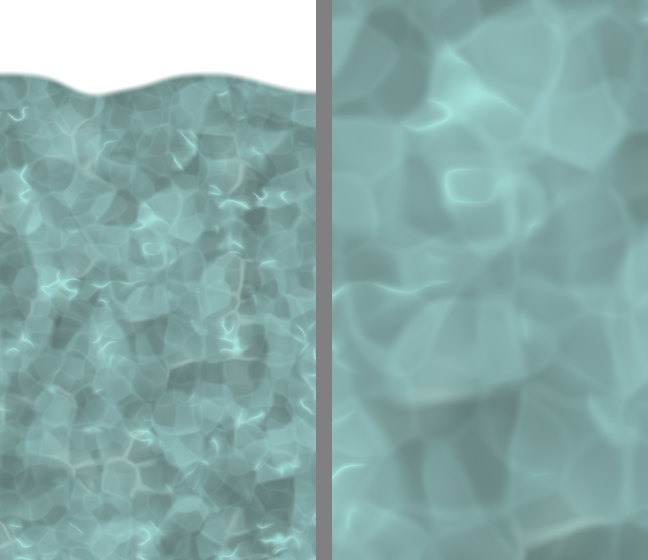
Left, the full canvas; right, a detail of the centre.
Reproduce this texture procedurally as a Shadertoy shader.

```glsl
// Murky teal water: soft overlapping cells with pale seams and glints under a wavy white edge.

const vec3 DEEP  = vec3(0.34, 0.425, 0.415);
const vec3 TEAL  = vec3(0.58, 0.765, 0.755);
const vec3 GLINT = vec3(0.68, 0.93, 0.90);
const vec3 HAZE  = vec3(0.66, 0.79, 0.765);
const vec3 SKY   = vec3(1.0);

vec2 hash2(vec2 p) {
    vec2 q = vec2(dot(p, vec2(127.1, 311.7)), dot(p, vec2(269.5, 183.3)));
    return fract(sin(q) * 43758.545);
}

vec2 gradientAt(vec2 cell) {
    float angle = 6.2832 * hash2(cell).x;
    return vec2(cos(angle), sin(angle));
}

// Gradient noise, about -0.7 to 0.7
float gradientNoise(vec2 p) {
    vec2 i = floor(p), f = p - i;
    vec2 u = f * f * f * (f * (f * 6.0 - 15.0) + 10.0);
    vec2 e = vec2(0.0, 1.0);
    float a = dot(gradientAt(i), f);
    float b = dot(gradientAt(i + e.yx), f - e.yx);
    float c = dot(gradientAt(i + e.xy), f - e.xy);
    float d = dot(gradientAt(i + e.yy), f - e.yy);
    return mix(mix(a, b, u.x), mix(c, d, u.x), u.y);
}

float fbm(vec2 p, int octaves) {
    float sum = 0.0, amplitude = 1.0;
    for (int i = 0; i < octaves; i++) {
        sum += amplitude * gradientNoise(p);
        p = 2.03 * p + 17.3;
        amplitude *= 0.5;
    }
    return sum;
}

vec2 warp(vec2 p, float frequency, float amount) {
    return p + amount * vec2(fbm(p * frequency, 2), fbm(p * frequency + 41.7, 2));
}

// Soft Voronoi cells: x = blended cell shade (-0.5 to 0.5), y = seam strength
vec2 softCells(vec2 p, float sharpness, float seamWidth) {
    vec2 home = floor(p);
    float nearest = 9.0, second = 9.0, total = 0.0, shade = 0.0;
    for (int y = -1; y <= 1; y++)
    for (int x = -1; x <= 1; x++) {
        vec2 cell = home + vec2(x, y);
        vec2 away = p - cell - 0.1 - 0.8 * hash2(cell);
        float d = length(away);
        float weight = exp(-sharpness * d);
        vec2 h = hash2(cell + 71.3);
        // Each cell is lit from its own side; a few are much darker
        float tone = h.x - 0.42 - 0.5 * pow(h.y, 9.0) + 0.3 * dot(away, gradientAt(cell + 9.0));
        shade += weight * tone;
        total += weight;
        second = min(second, max(nearest, d));
        nearest = min(nearest, d);
    }
    return vec2(shade / total, 1.0 - smoothstep(0.0, seamWidth, second - nearest));
}

// Thin bright threads where the noise crosses zero
float threads(vec2 p, float thinness) {
    return exp(-thinness * abs(gradientNoise(p)));
}

float bump(float x, float centre, float width) {
    float d = (x - centre) / width;
    return exp(-d * d);
}

float surfaceHeight(float x) {
    return 1.54 - 0.062 * bump(x, 0.29, 0.11) - 0.032 * bump(x, 0.44, 0.10)
         - 0.058 * smoothstep(0.68, 1.0, x);
}

vec3 waterColor(vec2 p) {
    vec2 q = warp(p, 7.0, 0.035);
    vec2 large = softCells(q * 9.5, 17.0, 0.22);
    vec2 small = softCells(warp(p, 9.0, 0.025) * 14.0 + 23.0, 15.0, 0.25);
    float murk = fbm(p * 4.5 + 5.0, 3);

    // Overlapping translucent cells over broad murky patches
    float tone = 0.53 + 0.33 * murk + 0.40 * large.x + 0.30 * small.x;
    tone += 0.10 * large.y + 0.07 * small.y + 0.06 * gradientNoise(q * 26.0);
    vec3 color = mix(DEEP, TEAL, clamp(tone, 0.0, 1.1));

    // Pale haze and scattered cyan glints
    float hazeMask = smoothstep(0.12, 0.55, fbm(q * vec2(6.0, 5.0) + 31.0, 2));
    float glintMask = smoothstep(0.12, 0.5, fbm(p * 7.5 + 63.0, 2));
    float glint = threads(warp(p, 12.0, 0.03) * vec2(13.0, 17.0), 9.0);
    color = mix(color, HAZE, hazeMask * (0.22 + 0.4 * large.y));
    return mix(color, GLINT, glintMask * (0.12 + 0.75 * glint));
}

void mainImage(out vec4 fragColor, in vec2 fragCoord) {
    vec2 p = fragCoord / iResolution.y * 1.7778;
    float depth = surfaceHeight(p.x) - p.y;

    // Slightly dimmed rim that fades softly into white
    vec3 water = waterColor(p) * (1.0 - 0.10 * exp(-max(depth, 0.0) * 45.0));
    float cover = smoothstep(-0.016, 0.012, depth);
    fragColor = vec4(mix(SKY, water, cover), 1.0);
}
```
